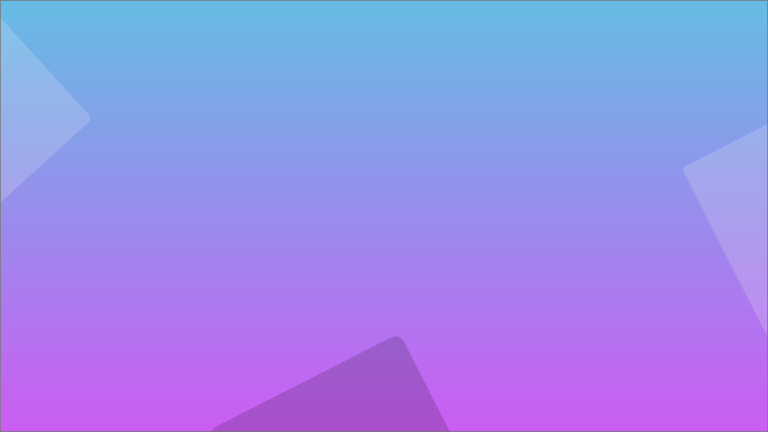
Write a WebGL 2 fragment shader that draws this background.

```glsl
#version 300 es
precision highp float;
// Vertical blue-to-violet gradient with three translucent rounded squares at the edges.

uniform vec2 u_resolution;
out vec4 fragColor;

// Lengths are in canvas heights, angles in degrees
const vec3 SKY_BLUE = vec3(0.400, 0.738, 0.898);
const vec3 VIOLET = vec3(0.798, 0.362, 0.953);
const vec3 LIGHT_TINT = vec3(0.95);
const vec3 DARK_TINT = vec3(0.0);
const vec3 FRAME_GREY = vec3(0.47);
const float LIGHT_ALPHA = 0.19;
const float DARK_ALPHA = 0.16;
const float FRAME_ALPHA = 0.75;
const float FRAME_WIDTH = 0.0023;
const float SQUARE_SIDE = 0.498;

// Inner corner of each square and the direction of its first side
const vec2 LEFT_CORNER = vec2(0.214, 0.725);
const vec2 RIGHT_CORNER = vec2(1.5775, 0.611);
const vec2 BOTTOM_CORNER = vec2(0.925, 0.229);
const float LEFT_ANGLE = 132.3;
const float RIGHT_ANGLE = -63.0;
const float BOTTOM_ANGLE = 207.0;
const float SMALL_RADIUS = 0.012;
const float LARGE_RADIUS = 0.023;

// Signed distance to a rounded square spanned from one corner
float squareDistance(vec2 p, vec2 corner, float angle, float radius) {
    float a = radians(angle);
    vec2 axis = vec2(cos(a), sin(a));
    vec2 d = p - corner;
    vec2 local = vec2(dot(d, axis), dot(d, vec2(-axis.y, axis.x)));
    vec2 q = abs(local - 0.5 * SQUARE_SIDE) - 0.5 * SQUARE_SIDE + radius;
    return length(max(q, 0.0)) + min(max(q.x, q.y), 0.0) - radius;
}

// Antialiased coverage of a signed distance
float coverage(float dist, float pixel) {
    return clamp(0.5 - dist / pixel, 0.0, 1.0);
}

void main() {
    float pixel = 1.0 / u_resolution.y;
    vec2 p = gl_FragCoord.xy * pixel;
    vec2 size = u_resolution * pixel;

    // Background gradient
    vec3 color = mix(VIOLET, SKY_BLUE, p.y);

    // Translucent squares
    float left = squareDistance(p, LEFT_CORNER, LEFT_ANGLE, SMALL_RADIUS);
    float right = squareDistance(p, RIGHT_CORNER, RIGHT_ANGLE, SMALL_RADIUS);
    float bottom = squareDistance(p, BOTTOM_CORNER, BOTTOM_ANGLE, LARGE_RADIUS);
    color = mix(color, LIGHT_TINT, LIGHT_ALPHA * coverage(min(left, right), pixel));
    color = mix(color, DARK_TINT, DARK_ALPHA * coverage(bottom, pixel));

    // Hairline frame
    vec2 inset = min(p, size - p);
    float frame = coverage(min(inset.x, inset.y) - FRAME_WIDTH, pixel);
    color = mix(color, FRAME_GREY, FRAME_ALPHA * frame);

    fragColor = vec4(color, 1.0);
}
```
